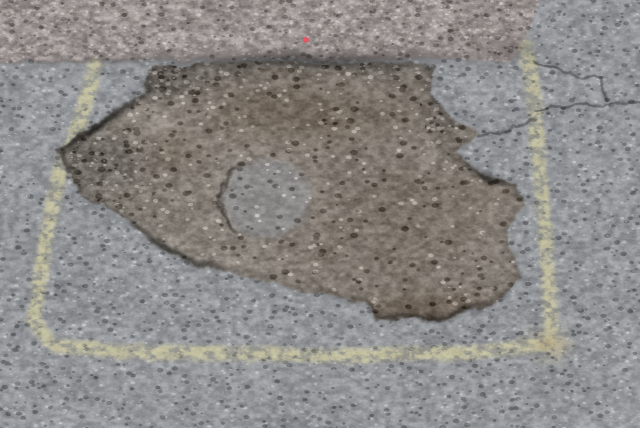
Write a WebGL 2 fragment shader that draws this texture.

```glsl
#version 300 es
precision highp float;
// A worn asphalt road with a shallow dirt-filled pothole framed by faded yellow paint.
uniform vec2 u_resolution;
out vec4 fragColor;

float hash(vec2 p) {
  vec3 q = fract(p.xyx * 0.1031);
  q += dot(q, q.yzx + 33.33);
  return fract((q.x + q.y) * q.z);
}

float noise(vec2 p) {
  vec2 i = floor(p), f = fract(p);
  f = f * f * (3.0 - 2.0 * f);
  return mix(mix(hash(i), hash(i + vec2(1, 0)), f.x),
             mix(hash(i + vec2(0, 1)), hash(i + 1.0), f.x), f.y);
}

float fbm(vec2 p) {
  float sum = 0.0, amp = 0.5;
  for (int i = 0; i < 4; i++) {
    sum += amp * noise(p);
    p = mat2(1.6, 1.2, -1.2, 1.6) * p + 17.0;
    amp *= 0.5;
  }
  return sum / 0.94;
}

float blob(vec2 p, vec2 center, vec2 radius) {
  vec2 v = (p - center) / radius;
  return exp(-dot(v, v));
}

float segment(vec2 p, vec2 a, vec2 b) {
  vec2 v = b - a;
  return length(p - a - v * clamp(dot(p - a, v) / dot(v, v), 0.0, 1.0));
}

// Scattered pebbles: one randomly sized dot per cell.
float pebbles(vec2 p, float density) {
  float mask = 0.0;
  vec2 cell = floor(p);
  for (int k = 0; k < 9; k++) {
    vec2 c = cell + vec2(k % 3 - 1, k / 3 - 1);
    vec2 pos = c + vec2(hash(c + 3.7), hash(c + 51.3));
    float r = 0.15 + 0.3 * hash(c + 97.1);
    mask = max(mask, step(hash(c + 11.9), density) * smoothstep(r + 0.12, r - 0.12, length(p - pos)));
  }
  return mask;
}

// Signed distance to the pothole outline, negative inside.
float pothole(vec2 p) {
  const int N = 23;
  vec2 v[N] = vec2[N](vec2(.133, .648), vec2(.234, .711), vec2(.33, .785), vec2(.348, .84),
    vec2(.49, .853), vec2(.72, .853), vec2(.96, .85), vec2(1.01, .84), vec2(1.0, .79),
    vec2(1.06, .717), vec2(1.12, .68), vec2(1.064, .645), vec2(1.12, .6), vec2(1.2, .566),
    vec2(1.23, .52), vec2(1.176, .463), vec2(1.22, .346), vec2(1.15, .287), vec2(1.035, .252),
    vec2(.88, .258), vec2(.84, .292), vec2(.45, .38), vec2(.166, .566));
  float d = 1e3, side = 1.0;
  for (int i = 0, j = N - 1; i < N; j = i, i++) {
    d = min(d, segment(p, v[i], v[j]));
    vec2 e = v[j] - v[i], w = p - v[i];
    bvec3 c = bvec3(p.y >= v[i].y, p.y < v[j].y, e.x * w.y > e.y * w.x);
    if (all(c) || all(not(c))) side = -side;
  }
  return side * d;
}

float paintLine(vec2 p) {
  vec2 v[15] = vec2[15](vec2(.222, .845), vec2(.186, .707), vec2(.141, .61), vec2(.107, .434),
    vec2(.08, .25), vec2(.121, .195), vec2(.293, .177), vec2(.82, .17), vec2(1.094, .176),
    vec2(1.27, .195), vec2(1.29, .21), vec2(1.283, .316), vec2(1.27, .512), vec2(1.25, .746),
    vec2(1.23, .89));
  float d = 1e3;
  for (int i = 0; i < 14; i++) d = min(d, segment(p, v[i], v[i + 1]));
  return d;
}

void main() {
  vec2 p = gl_FragCoord.xy / u_resolution.y;
  vec2 g = p * vec2(1.0, 1.45);  // flattened grain, seen at a slant
  vec2 warp = vec2(fbm(p * 28.0), fbm(p * 28.0 + 40.0)) - 0.5;
  vec2 q = p + 0.028 * warp;
  float grain = fbm(g * 75.0) - 0.5, cloud = fbm(g * 7.0) - 0.5;
  float d = pothole(q);
  float inside = smoothstep(0.004, -0.004, d);

  // Blue-grey road, with the coarser pinkish lane along the top
  vec3 color = vec3(.575, .585, .6) + 0.07 * cloud + 0.27 * grain;
  float lane = smoothstep(-.006, .006, q.y - .857) * smoothstep(.008, -.008, q.x - 1.215 - 0.35 * (q.y - .88));
  color = mix(color, vec3(.605, .575, .565) + 0.4 * grain + 0.08 * cloud, lane);
  color -= 0.15 * pebbles(g * 60.0, 0.22);
  color += 0.1 * pebbles(g * 80.0 + 31.0, 0.1 + 0.2 * lane);

  // Yellow paint, worn through by the grain
  float wear = smoothstep(-.2, .12, grain + 0.3 * (fbm(g * 40.0 + 9.0) - 0.5));
  float paint = smoothstep(.026, .007, paintLine(p + 0.012 * warp)) * (0.3 + 0.5 * wear);
  paint = max(paint, 0.8 * wear * blob(p, vec2(1.285, .2), vec2(.04, .035)));
  color = mix(color, vec3(.77, .75, .6) + 0.15 * grain, paint * (1.0 - inside));
  color = mix(color, vec3(.62, .53, .36), 0.3 * blob(q, vec2(1.285, .195), vec2(.04, .03)));

  // Dirt floor: brown stains, a pale ledge and a smooth grey patch
  vec3 dirt = vec3(.535, .51, .48) + 0.3 * grain + 0.1 * cloud;
  float stain = 0.65 * blob(q, vec2(.72, .74), vec2(.25, .075)) + 0.5 * blob(q, vec2(.4, .645), vec2(.07, .05))
    + 0.35 * blob(q, vec2(.98, .55), vec2(.24, .12)) + 0.7 * blob(q, vec2(1.02, .275), vec2(.18, .04))
    + 0.25 * blob(q, vec2(.88, .4), vec2(.25, .1));
  dirt = mix(dirt, vec3(.36, .305, .255) + 0.25 * grain, stain * (0.8 + cloud));
  dirt += 0.06 * blob(q, vec2(.38, .7), vec2(.1, .06)) + 0.06 * blob(q, vec2(1.0, .66), vec2(.06, .07));
  float patchR = length((q - vec2(.62, .535)) / vec2(.105, .092));
  dirt = mix(dirt, vec3(.555, .555, .56) + 0.2 * grain, 0.8 * smoothstep(1.12, .85, patchR));
  dirt -= 0.2 * smoothstep(.07, .0, abs(patchR - 1.02)) * smoothstep(.59, .53, q.x);

  // Loose gravel, thickest by the left and upper rim
  float rubble = blob(q, vec2(.22, .62), vec2(.13, .08)) + blob(q, vec2(.4, .81), vec2(.12, .05))
    + 0.7 * blob(q, vec2(1.03, .74), vec2(.05, .12)) + 0.6 * blob(q, vec2(.75, .84), vec2(.35, .025));
  rubble = min(rubble, 1.0);
  dirt = mix(dirt, vec3(.37, .35, .33) + 0.4 * grain, 0.75 * rubble);
  dirt -= 0.17 * pebbles(g * 48.0 + 7.0, 0.16 + 0.3 * rubble);
  dirt += 0.17 * pebbles(g * 65.0 + 71.0, 0.07 + 0.25 * rubble);
  color = mix(color, dirt, inside);

  // Shadowed rim and the dark seam under the lane
  float rim = blob(q, vec2(.22, .71), vec2(.15, .08)) + 0.8 * blob(q, vec2(1.15, .59), vec2(.08, .04))
    + 0.7 * blob(q, vec2(.4, .42), vec2(.13, .1)) + 0.6 * blob(q, vec2(1.03, .26), vec2(.2, .05));
  color *= 1.0 - min(0.12 + 0.55 * rim, 0.65) * exp(-pow((d + .006) / .009, 2.0));
  float seam = blob(q, vec2(.72, .861), vec2(.32, .016)) + 0.4 * blob(q, vec2(.15, .859), vec2(.25, .006))
    + 0.4 * blob(q, vec2(1.19, .89), vec2(.06, .025));
  color *= 1.0 - 0.5 * min(seam, 1.0) * (0.8 + 1.5 * grain);

  // Hairline cracks in the right-hand road
  float crack = min(segment(q, vec2(1.24, .855), vec2(1.4, .815)), segment(q, vec2(1.4, .815), vec2(1.42, .765)));
  crack = min(crack, min(segment(q, vec2(1.5, .76), vec2(1.25, .745)), segment(q, vec2(1.25, .72), vec2(1.12, .675))));
  color *= 1.0 - 0.3 * smoothstep(.006, .001, crack);

  // A red chip on the lane
  color = mix(color, vec3(.9, .33, .4), smoothstep(.009, .004, length(p - vec2(.715, .907))));
  fragColor = vec4(clamp(color, 0.0, 1.0), 1.0);
}
```
